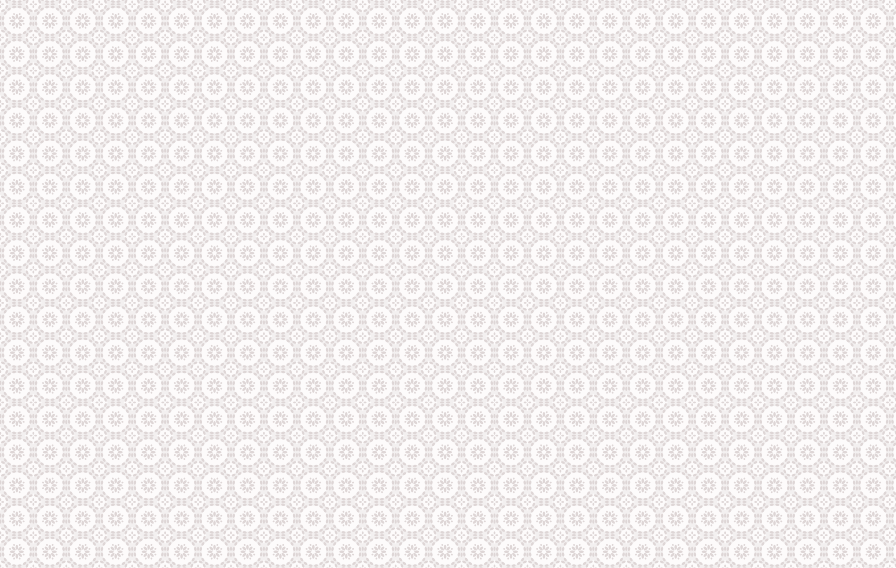
This pattern is drawn by a WebGL 2 fragment shader. Its source:

```glsl
#version 300 es
precision highp float;

uniform vec2 u_resolution;
out vec4 outColor;

const float TAU = 6.2831853;

// Soft coverage of a shape from its signed distance
float fill(float d, float blur) {
  return 1.0 - smoothstep(-blur, blur, d);
}

// Approximate signed distance to an ellipse
float ellipse(vec2 p, vec2 halfSize) {
  float k = length(p / halfSize);
  float g = length(p / (halfSize * halfSize));
  return k * (k - 1.0) / max(g, 0.001);
}

// Ellipses repeated around a circle; halfSize is (radial, tangential)
float petalRing(vec2 p, float count, float radius, vec2 halfSize, float phase) {
  float sector = TAU / count;
  float a = atan(p.y, p.x) - phase * sector;
  a -= sector * floor(a / sector + 0.5);
  vec2 q = length(p) * vec2(cos(a), sin(a));
  return ellipse(q - vec2(radius, 0.0), halfSize);
}

void main() {
  vec2 uv = gl_FragCoord.xy / u_resolution;
  vec2 grid = vec2(uv.x * 27.2 - 0.012, (1.0 - uv.y) * 17.12 - 0.13);
  float blur = 0.6 * 27.2 / u_resolution.x;

  vec2 p = fract(grid) - 0.5;
  vec2 q = abs(p);
  vec2 corner = q - 0.5;

  vec3 ground = vec3(0.952, 0.940, 0.940);
  vec3 white = vec3(0.992, 0.986, 0.986);
  vec3 ink = vec3(0.870, 0.838, 0.838);

  // White octagonal medallion and the small light diamond between four of them
  float octagon = max(max(q.x, q.y), (q.x + q.y) * 0.7071) - 0.39;
  float diamond = (abs(corner.x) + abs(corner.y)) * 0.7071 - 0.18;
  vec3 color = mix(ground, white, fill(min(octagon, diamond), blur));

  // Central flower with small buds between its petals
  float flower = petalRing(p, 8.0, 0.135, vec2(0.073, 0.038), 0.0);
  flower = min(flower, petalRing(p, 8.0, 0.222, vec2(0.029, 0.025), 0.5));

  // Leaves framing the octagon, and pairs along the shared edges
  float frame = petalRing(p, 16.0, 0.425, vec2(0.036, 0.058), 0.5);
  vec2 side = q.x > q.y ? q : q.yx;
  frame = min(frame, ellipse(side - vec2(0.5, 0.09), vec2(0.03, 0.06)));

  // Leaves around the diamond, and its small star
  float knot = petalRing(corner, 8.0, 0.205, vec2(0.034, 0.06), 0.5);
  knot = min(knot, petalRing(corner, 4.0, 0.07, vec2(0.042, 0.026), 0.0));

  float inkCover = fill(min(flower, min(frame, knot)), blur);
  color = mix(color, ink, inkCover);

  outColor = vec4(color, 1.0);
}
```
